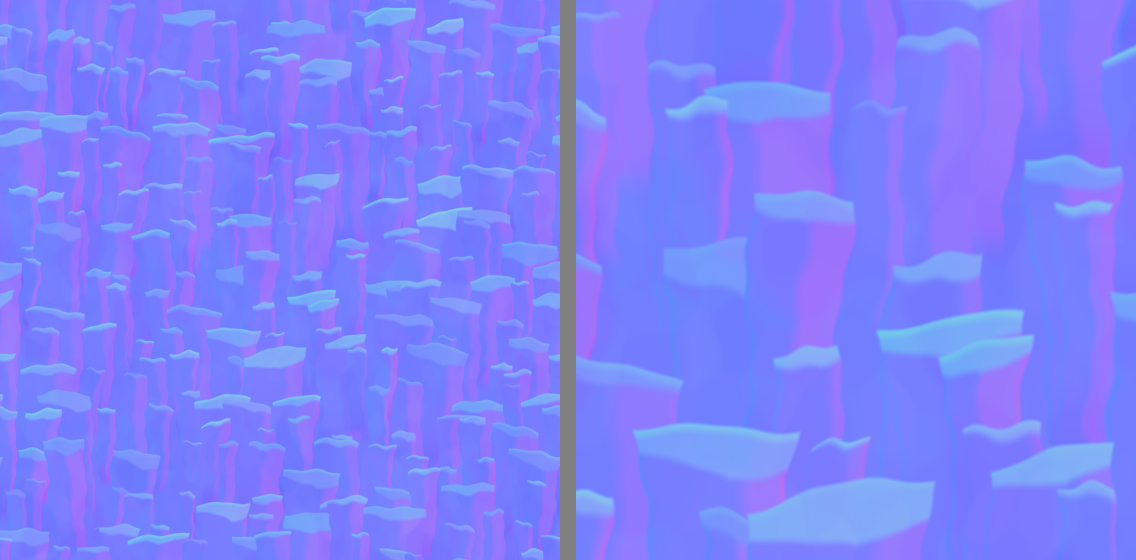
Left: the whole. Right: its middle third, enlarged.
Give the GLSL for this texture map, as a three.js fragment shader.

```glsl
// Tangent-space normal map of a cliff of tapering, broken stone columns.
// Jittered columns are layered from the top row down, so lower ones stand in front;
// each has two side facets, bevelled flanks and a bright sloping cap. It tiles.
varying vec2 vUv;

const float TAU = 6.28318;
const vec2 GRID = vec2(12.0, 18.0);

vec4 hash4(vec2 c) {
  vec4 q = vec4(dot(c, vec2(127.1, 311.7)), dot(c, vec2(269.5, 183.3)),
                dot(c, vec2(419.2, 371.9)), dot(c, vec2(73.7, 157.3)));
  return fract(sin(q) * 43758.5);
}

// Smooth cellular noise: every cell carries its own small tilt.
vec2 facetTilt(vec2 p, vec2 cells) {
  vec2 g = p * cells;
  vec2 base = floor(g);
  vec3 sum = vec3(0.0);
  for (int j = -1; j <= 1; j++) {
    for (int i = -1; i <= 1; i++) {
      vec2 id = base + vec2(float(i), float(j));
      vec4 h = hash4(mod(id, cells) + 41.0);
      vec2 r = id + h.xy - g;
      sum += vec3(h.zw - 0.5, 1.0) * exp(-22.0 * dot(r, r));
    }
  }
  return sum.xy / (sum.z + 0.00001);
}

// Column hanging below the origin: encoded slope in xy, coverage in z.
vec3 column(vec2 q, vec4 a, vec4 b) {
  float halfWidth = mix(0.017, 0.06, a.z * a.z);
  float len = 0.09 + 2.4 * halfWidth + 0.04 * a.w;
  q.x += (a.w - 0.6) * 0.14 * q.y;
  float t = clamp(-q.y / len, 0.0, 1.0);
  float w = halfWidth * (1.0 - 0.55 * b.x * t);
  float u = q.x / w;

  // Chipped, slanting top edge
  float depth = -q.y + halfWidth * (0.4 * (b.y - 0.5) * u - 0.12 * u * u)
              - 0.0015 * sin(u * 5.0 + b.z * TAU);
  float cover = smoothstep(0.0, 0.003, w - abs(q.x)) * smoothstep(0.0, 0.003, depth)
              * (1.0 - smoothstep(0.86, 1.0, t));

  // Two side facets meeting at a ridge
  float ridge = mix(-0.25, 0.85, b.w) + (a.w - 0.5) * 0.8 * t;
  vec2 slope = mix(vec2(0.45 + 0.025 * b.y, 0.485), vec2(0.56 + 0.035 * b.z, 0.47),
                   smoothstep(-0.16, 0.16, u - ridge));
  slope.y -= 0.09 * b.x * smoothstep(0.6, 1.0, t);

  // Bevelled flanks
  float left = 1.0 - smoothstep(0.0, 0.007, w + q.x);
  float right = 1.0 - smoothstep(0.0, 0.007, w - q.x);
  slope += left * vec2(-0.08, 0.04) * (0.3 + b.z);
  slope += right * vec2(0.15, -0.06) * (0.15 + b.x * b.x);

  // Sloping cap with a brighter back rim
  float capDepth = halfWidth * (0.2 + 0.5 * b.z) * (1.15 - 0.55 * abs(u - ridge * 0.5));
  float cap = 1.0 - smoothstep(capDepth - 0.003, capDepth + 0.004, depth);
  float rim = 1.0 - smoothstep(0.002, 0.009, depth);
  vec2 capSlope = vec2(0.49 + 0.03 * u + 0.05 * (b.w - 0.5),
                       mix(0.55, 0.68, b.y) + 0.13 * rim * b.x);
  return vec3(mix(slope, capSlope, cap), cover);
}

void main() {
  // Layered sines roughen every outline
  vec2 p = vUv;
  p += 0.0025 * sin(TAU * (vUv.yx * vec2(9.0, 7.0) + vUv * vec2(4.0, 3.0)));
  p += 0.0011 * sin(TAU * (vUv.yx * vec2(27.0, 23.0) - vUv * vec2(11.0, 8.0)));

  // Back-to-front layering
  vec2 base = floor(p * GRID);
  vec2 slope = vec2(0.46, 0.48);
  for (int j = 5; j >= -1; j--) {
    for (int i = -2; i <= 2; i++) {
      vec2 id = base + vec2(float(i), float(j));
      vec2 key = mod(id, GRID);
      vec4 a = hash4(key + 3.0);
      vec4 b = hash4(key + 87.0);
      vec2 top = (id + a.xy + vec2(0.5 * mod(id.y, 2.0) - 0.25, 0.0)) / GRID;
      vec3 stone = column(p - top, a, b);
      slope = mix(slope, stone.xy, stone.z);
    }
  }

  // Broad fracture planes and small dents
  slope += 0.045 * facetTilt(p, vec2(18.0, 10.0));
  slope += 0.025 * facetTilt(p + 0.3, vec2(40.0, 26.0));

  vec2 n = 2.0 * slope - 1.0;
  float z = sqrt(max(1.0 - dot(n, n), 0.0));
  gl_FragColor = vec4(slope, 0.5 + 0.5 * z, 1.0);
}
```
